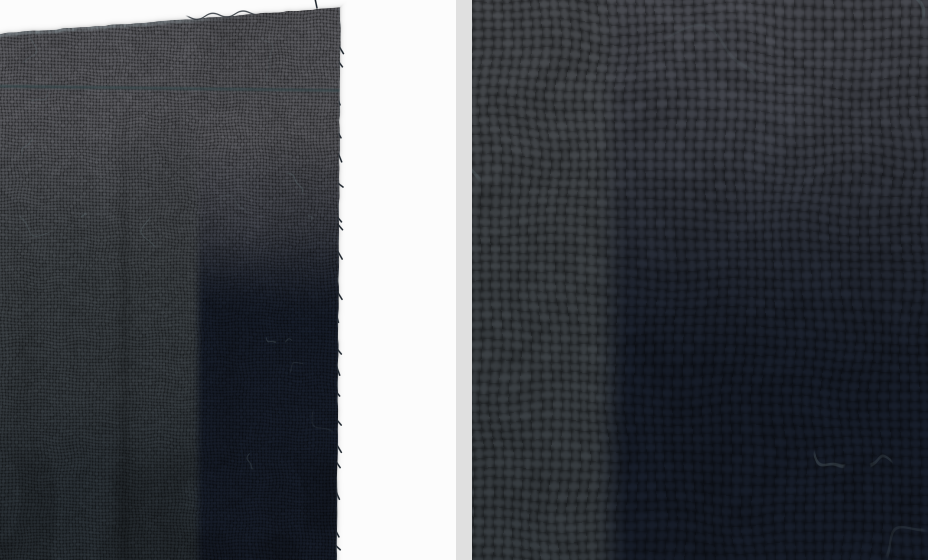
Left: the whole. Right: its middle third, enlarged.
This texture is drawn by a Shadertoy shader. Its source:

```glsl
// Corner of a dark woven cloth with frayed edges, lying on a white ground.
const vec3 GROUND = vec3(0.99);
const vec3 TOP_GREY = vec3(0.28, 0.28, 0.295);
const vec3 LEFT_MID = vec3(0.185, 0.20, 0.212);
const vec3 LEFT_LOW = vec3(0.13, 0.152, 0.17);
const vec3 RIGHT_LOW = vec3(0.068, 0.088, 0.128);
const vec3 LINT = vec3(0.36, 0.42, 0.44);
const vec3 STRIPE = vec3(0.20, 0.285, 0.30);
const vec3 FRINGE = vec3(0.50, 0.54, 0.56);
const vec3 FRAY = vec3(0.11, 0.14, 0.17);
const float THREADS = 172.0;       // threads per canvas height
const float WEAVE_CONTRAST = 0.42;
const float FOLD_X = 0.354;        // where the darker right panel begins
const int LINT_COUNT = 18;
const int FRAY_COUNT = 20;

float hash(vec2 p) {
    vec3 q = fract(vec3(p.xyx) * 0.1031);
    q += dot(q, q.yzx + 33.33);
    return fract((q.x + q.y) * q.z);
}

float noise(vec2 p) {
    vec2 i = floor(p), f = fract(p);
    f = f * f * (3.0 - 2.0 * f);
    return mix(mix(hash(i), hash(i + vec2(1, 0)), f.x),
               mix(hash(i + vec2(0, 1)), hash(i + vec2(1, 1)), f.x), f.y);
}

float segment(vec2 p, vec2 a, vec2 b) {
    vec2 d = b - a;
    return length(p - a - d * clamp(dot(p - a, d) / dot(d, d), 0.0, 1.0));
}

float stroke(float d, float halfWidth, float px) {
    return 1.0 - smoothstep(halfWidth - 0.5 * px, halfWidth + px, d);
}

float rightEdge(float y) {
    return 0.6015 + 0.0065 * y + 0.0014 * (noise(vec2(y * 60.0, 3.0)) - 0.5);
}

float topEdge(float x) {
    return 0.940 + 0.077 * x + 0.002 * (noise(vec2(x * 70.0, 8.0)) - 0.5);
}

// Broad fading of the dye, with a darker panel on the right
vec3 dye(vec2 p) {
    float wobble = 0.06 * (noise(p * 7.0) - 0.5);
    float y = p.y + wobble;
    vec3 left = mix(LEFT_LOW, LEFT_MID, smoothstep(0.05, 0.55, y));
    left = mix(left, TOP_GREY, smoothstep(0.46, 0.86, y));
    vec3 right = mix(RIGHT_LOW, TOP_GREY * 0.97, smoothstep(0.42, 0.76, y));
    vec3 c = mix(left, right, smoothstep(FOLD_X - 0.012, FOLD_X + 0.012, p.x));
    float band = exp(-pow((p.x - 0.222) / 0.009, 2.0));
    c *= 1.0 - 0.10 * band * smoothstep(0.95, 0.5, p.y);
    c *= 0.95 + 0.10 * noise(vec2(p.x * 22.0, p.y * 3.0));
    float patches = smoothstep(0.45, 0.6, noise(p * vec2(16.0, 9.0) + 4.0));
    return c * (1.0 - 0.13 * patches * smoothstep(0.22, 0.14, p.y));
}

// Plain weave: alternate crossings, pits between threads, uneven yarn
float weave(vec2 p) {
    vec2 q = p * THREADS;
    q += 0.9 * vec2(noise(p * 28.0), noise(p * 28.0 + 50.0));
    q.y += 0.02 * q.x;
    vec2 cell = floor(q), f = fract(q) - 0.5;
    float over = mod(cell.x + cell.y, 2.0);
    float across = mix(f.x, f.y, over), along = mix(f.y, f.x, over);
    float yarn = cos(2.4 * across) * (0.75 + 0.25 * cos(3.14 * along));
    float pit = 1.0 - smoothstep(0.1, 0.5, length(0.5 - abs(f)));
    float grain = hash(cell) - 0.5 + 0.7 * (noise(q * vec2(0.35, 0.8)) - 0.5);
    return yarn - 0.66 - 0.55 * (pit - 0.25) + 0.32 * grain + 0.12 * (over - 0.5);
}

// Loose curved hairs lying on the cloth
float lint(vec2 p, float px) {
    float cover = 0.0;
    for (int i = 0; i < LINT_COUNT; i++) {
        float k = float(i) + 1.0;
        vec2 r = p - vec2(0.6 * hash(vec2(k, 1.0)), 0.92 * hash(vec2(k, 2.0)));
        float a = 6.283 * hash(vec2(k, 3.0));
        r = mat2(cos(a), -sin(a), sin(a), cos(a)) * r;
        float size = mix(0.006, 0.04, pow(hash(vec2(k, 4.0)), 2.0));
        float t = r.x / size;
        float curve = size * (0.5 * t * t + 0.15 * sin(4.0 * t + k));
        float d = abs(r.y - curve) / sqrt(1.0 + t * t);
        float hair = stroke(d, 0.0007, px) * smoothstep(1.0, 0.8, abs(t));
        cover = max(cover, hair * mix(0.15, 0.42, hash(vec2(k, 5.0))));
    }
    return cover;
}

// Short threads hanging from the right edge, and one above the corner
float frays(vec2 p, float px) {
    float d = segment(p, vec2(0.566, 0.986), vec2(0.561, 1.01));
    for (int i = 0; i < FRAY_COUNT; i++) {
        float k = float(i);
        float y = 0.94 * (k + hash(vec2(k, 11.0))) / float(FRAY_COUNT);
        vec2 root = vec2(rightEdge(y) - 0.002, y);
        float reach = hash(vec2(k, 12.0));
        vec2 tip = root + vec2(0.002 + 0.007 * reach, -0.006 - 0.011 * hash(vec2(k, 13.0)));
        d = min(d, segment(p, root, tip));
    }
    float loose = topEdge(p.x) + 0.003 + 0.004 * sin(p.x * 120.0);
    float span = smoothstep(0.33, 0.34, p.x) * smoothstep(0.46, 0.45, p.x);
    return max(stroke(d, 0.0009, px), 0.8 * span * stroke(abs(p.y - loose), 0.0008, px));
}

void mainImage(out vec4 fragColor, in vec2 fragCoord) {
    float px = 1.0 / iResolution.y;
    vec2 p = fragCoord * px;
    float fromRight = rightEdge(p.y) - p.x, fromTop = topEdge(p.x) - p.y;
    float inside = min(fromRight, fromTop);

    // Cloth surface
    vec3 cloth = dye(p) * (1.0 + WEAVE_CONTRAST * weave(p));
    float stripe = abs(p.y - 0.846 + 0.0125 * p.x);
    cloth = mix(cloth, STRIPE, 0.6 * stroke(stripe, 0.0018, 2.0 * px));
    cloth = mix(cloth, LINT, lint(p, px));

    // Pale combed fringe along the cut edges
    float comb = 0.35 + 0.65 * noise(vec2(p.x * 260.0, p.y * 40.0));
    float topFringe = smoothstep(0.009, 0.003, fromTop) * smoothstep(0.5, 0.25, p.x);
    float sideFringe = 0.5 * smoothstep(0.003, 0.0, fromRight) * noise(vec2(p.y * 90.0, 1.0));
    cloth = mix(cloth, FRINGE, max(topFringe * comb * 0.8, sideFringe));

    // Ground with a thin contact shadow
    vec3 color = GROUND - 0.16 * exp(-max(-inside, 0.0) / 0.003);
    color = mix(color, cloth, smoothstep(-0.5 * px, 0.5 * px, inside));
    color = mix(color, FRAY, frays(p, px) * smoothstep(0.004, -0.001, inside));
    fragColor = vec4(clamp(color, 0.0, 1.0), 1.0);
}
```
